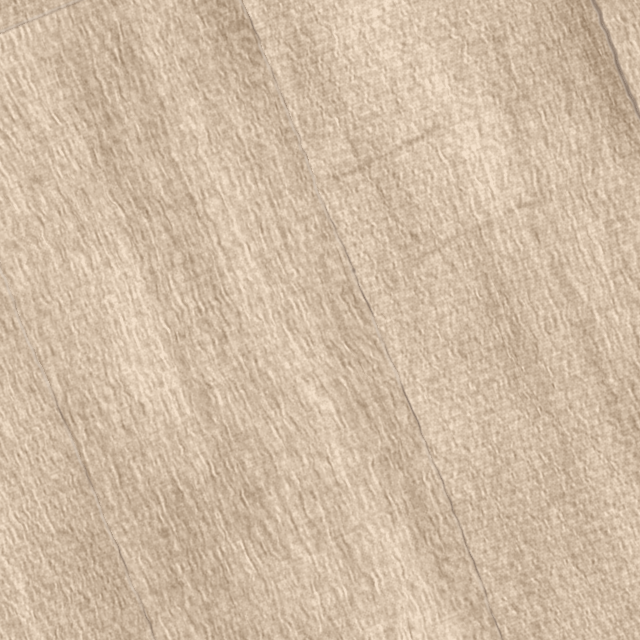
A Shadertoy shader for this texture:

```glsl
// Pale oak floor planks laid on a slant, with fibrous grain, saw marks and worn seams.

const float PLANK_WIDTH = 0.507;
const float PLANK_LENGTH = 2.6;
const float FIRST_SEAM = 0.2235;
const float FIRST_JOINT = -0.876;
const float STAGGER = 1.6;
const vec2 ACROSS = vec2(0.925, 0.380);
const vec2 ALONG = vec2(0.380, -0.925);

const vec3 OAK = vec3(0.825, 0.743, 0.652);
const vec3 TONE_STEP = vec3(0.046, 0.049, 0.051);
const vec3 GAP = vec3(0.48, 0.41, 0.36);
const vec3 WORN_EDGE = vec3(0.84, 0.79, 0.74);

float hash(vec2 p) {
    return fract(sin(dot(p, vec2(127.1, 311.7))) * 43758.5);
}

float noise(vec2 p) {
    vec2 i = floor(p), f = fract(p);
    f = f * f * (3.0 - 2.0 * f);
    return mix(mix(hash(i), hash(i + vec2(1, 0)), f.x),
               mix(hash(i + vec2(0, 1)), hash(i + vec2(1, 1)), f.x), f.y);
}

float fbm(vec2 p) {
    float sum = 0.0, amp = 0.5;
    for (int i = 0; i < 4; i++) {
        sum += amp * noise(p);
        p = p * 2.03 + 17.3;
        amp *= 0.5;
    }
    return sum / 0.9375;
}

// Soft-edged line of given half width at distance d
float line(float d, float halfWidth, float px) {
    float soft = 0.0007 + px;
    return 1.0 - smoothstep(halfWidth - soft, halfWidth + soft, abs(d));
}

// Fibre ridges lit from one side; q is (across, along)
float fibres(vec2 q, vec2 freq) {
    float ridge = noise(q * freq);
    float shade = noise((q + vec2(0.0034, -0.0015)) * freq);
    return 0.7 * (ridge - 0.5) + (ridge - shade);
}

// Thin winding creases, 1 on the crease line
float creases(vec2 p) {
    return 1.0 - smoothstep(0.0, 0.22, abs(noise(p) - 0.5));
}

// Wood brightness around zero, in tone steps
float woodTone(vec2 q, float seed) {
    vec2 s = q + seed * vec2(3.7, 5.3);
    float bend = fbm(s * vec2(4.0, 2.2));
    vec2 g = s + vec2(0.05 * (bend - 0.5), 0.0);
    g.x += 0.005 * (noise(s * vec2(45.0, 38.0)) - 0.5);
    g.x += 0.004 * (noise(s * vec2(90.0, 95.0)) - 0.5);

    float clouds = fbm(s * vec2(6.0, 2.8) + 4.0) - 0.5;
    float streaks = fbm(g * vec2(32.0, 3.0)) - 0.5;
    float fibrous = smoothstep(0.3, 0.7, noise(s * vec2(6.5, 2.6) + 9.0));
    float longGrain = fibres(g, vec2(205.0, 36.0));
    float shortGrain = fibres(g, vec2(235.0, 115.0));
    float crossGrain = noise(s * vec2(50.0, 250.0)) - 0.5;
    float grit = noise(s * 360.0) - 0.5;
    float crease = creases(g * vec2(105.0, 24.0)) * noise(s * vec2(60.0, 50.0)) - 0.22;

    return 3.8 * clouds + 2.5 * streaks
         + mix(0.9, 2.1, fibrous) * longGrain
         + mix(2.2, 1.4, fibrous) * shortGrain
         + 1.3 * crossGrain + 1.8 * grit - 1.0 * crease;
}

// Pair of faint saw marks, broken up along their length
float sawMarks(vec2 q, float plank) {
    float marks = 0.0;
    for (int i = 0; i < 2; i++) {
        float k = float(i);
        float centre = 0.85 + 0.09 * k;
        float v = q.y + 0.472 - 0.16 * k + 0.06 * (q.x - centre);
        v += 0.010 * (noise(vec2(q.x * 30.0, k)) - 0.5);
        float reach = 1.0 - smoothstep(0.08, 0.17, abs(q.x - centre));
        float broken = 0.3 + 0.7 * noise(vec2(q.x * 60.0, k + 3.0));
        marks += reach * broken * exp(-v * v / 0.000025);
    }
    return marks * step(0.5, plank) * step(plank, 1.5);
}

void mainImage(out vec4 fragColor, in vec2 fragCoord) {
    float px = 1.0 / iResolution.y;
    vec2 p = fragCoord * px;
    vec2 q = vec2(dot(p, ACROSS), dot(p, ALONG));

    // Plank layout, with slightly uneven seams
    float wobble = 0.006 * (noise(vec2(q.y * 7.0, 2.0)) - 0.5)
                 + 0.003 * (noise(vec2(q.y * 60.0, 5.0)) - 0.5);
    float cell = (q.x + wobble - FIRST_SEAM) / PLANK_WIDTH;
    float plank = floor(cell);
    float seam = floor(cell + 0.5);
    float seamDist = (cell - seam) * PLANK_WIDTH;
    float lengthwise = q.y - FIRST_JOINT - plank * STAGGER;
    float board = floor(lengthwise / PLANK_LENGTH);
    float jointDist = lengthwise - PLANK_LENGTH * floor(lengthwise / PLANK_LENGTH + 0.5);

    // Wood, darker along parts of its right edge
    float tone = woodTone(q, plank + 4.0 * board);
    float edgeStain = smoothstep(-0.12, 0.0, seamDist) * step(seamDist, 0.0);
    tone -= 1.8 * edgeStain * noise(vec2(q.y * 5.0, seam + 6.0));
    tone -= 1.9 * sawMarks(q, plank);
    vec3 color = OAK + TONE_STEP * clamp(tone, -4.5, 2.8);

    // Seams: pale worn lip beside a broken dark gap; every third one gapes
    float wide = step(1.5, mod(seam, 3.0));
    float wear = smoothstep(0.3, 0.8, fbm(vec2(q.y * 26.0, seam * 9.0 + 1.0)));
    float lip = line(seamDist + 0.0032, 0.0018, px);
    float gap = line(seamDist, mix(0.0011, 0.0032, wide), px);
    color = mix(color, WORN_EDGE, 0.6 * lip * (1.0 - wear));
    color = mix(color, GAP, gap * mix(0.1 + 0.75 * wear, 0.6 + 0.4 * wear, wide));

    // End joints and a small nick in the seam
    color = mix(color, WORN_EDGE, 0.5 * line(jointDist + 0.003, 0.002, px));
    color = mix(color, GAP, 0.3 * line(jointDist, 0.0014, px));
    float nick = length((q - vec2(0.731, -0.324)) * vec2(1.0, 0.6));
    color = mix(color, GAP, 0.7 * line(nick, 0.0022, px));

    fragColor = vec4(color, 1.0);
}
```
